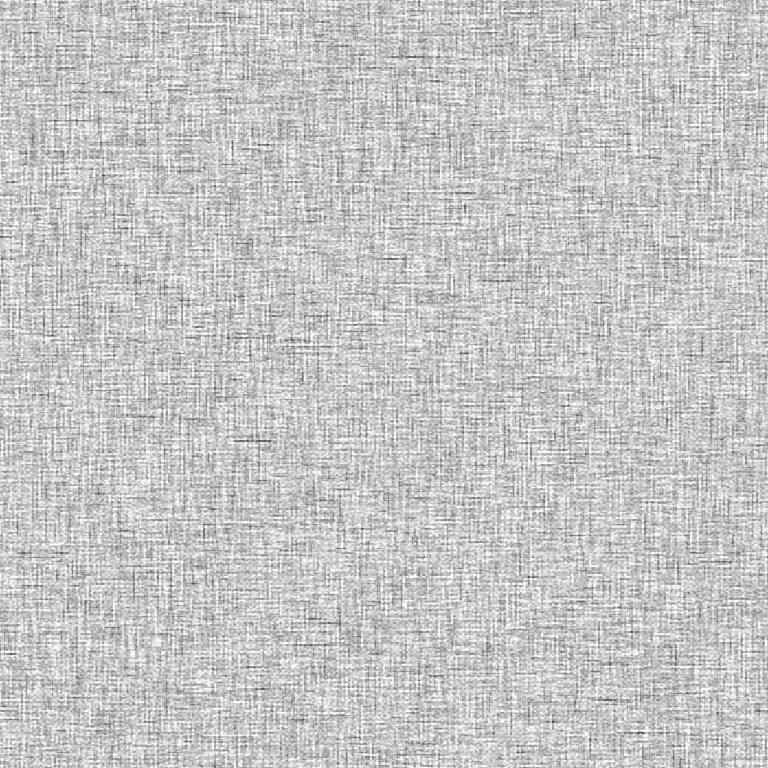
This texture is drawn by a Shadertoy shader. Its source:

```glsl
float hash(vec2 p) {
    return fract(sin(dot(p, vec2(127.1, 311.7))) * 43758.5453);
}

// Smooth random tone along one thread, with its own starting offset
float strand(float along, float id, float seed) {
    float x = along + 17.0 * hash(vec2(id, seed));
    float cell = floor(x);
    float a = hash(vec2(cell, id + seed));
    float b = hash(vec2(cell + 1.0, id + seed));
    return mix(a, b, smoothstep(0.0, 1.0, x - cell));
}

// Parallel threads, each set off against its neighbours:
// x runs along them, y counts across them
float threads(vec2 p, float seed) {
    const float relief = 0.2;
    float id = floor(p.y);
    float before = strand(p.x, id - 1.0, seed);
    float a = strand(p.x, id, seed);
    float b = strand(p.x, id + 1.0, seed);
    float after = strand(p.x, id + 2.0, seed);
    float toneA = a - relief * (before + b - 1.0);
    float toneB = b - relief * (a + after - 1.0);
    return mix(toneA, toneB, smoothstep(0.2, 0.8, p.y - id));
}

// Long and short streaks in one direction, centred on zero
float yarn(vec2 p, float count, float seed) {
    float longStreak = threads(p * vec2(30.0, count), seed) - 0.5;
    float shortStreak = threads(p * vec2(95.0, count), seed + 31.0) - 0.5;
    return 0.19 * longStreak + 0.17 * shortStreak;
}

// Sparse thick spots in the yarn
float slubs(vec2 p, float count, float seed) {
    return smoothstep(0.83, 1.02, threads(p * vec2(40.0, count), seed));
}

// Fine over-under crossing pattern
float weave(vec2 p, float count) {
    vec2 wave = sin(3.14159265 * count * p);
    return wave.x * wave.y;
}

void mainImage(out vec4 fragColor, in vec2 fragCoord) {
    vec2 uv = fragCoord / iResolution.y;
    const float threadCount = 350.0;
    const float baseTone = 0.787;

    // Warp and weft
    float tone = baseTone;
    tone += yarn(uv.yx, threadCount, 11.0);
    tone += yarn(uv, threadCount, 73.0);

    // Fibre grain and crossings
    tone += 0.22 * (threads(uv * 430.0, 139.0) - 0.5);
    tone += 0.05 * weave(uv, 256.0);

    // Dark slubs and pale fibres
    tone -= 0.20 * slubs(uv, threadCount, 307.0);
    tone -= 0.17 * slubs(uv.yx, threadCount, 401.0);
    tone += 0.05 * slubs(uv, threadCount, 503.0);
    tone += 0.08 * slubs(uv.yx, threadCount, 601.0);

    fragColor = vec4(vec3(clamp(tone, 0.3, 0.98)), 1.0);
}
```
